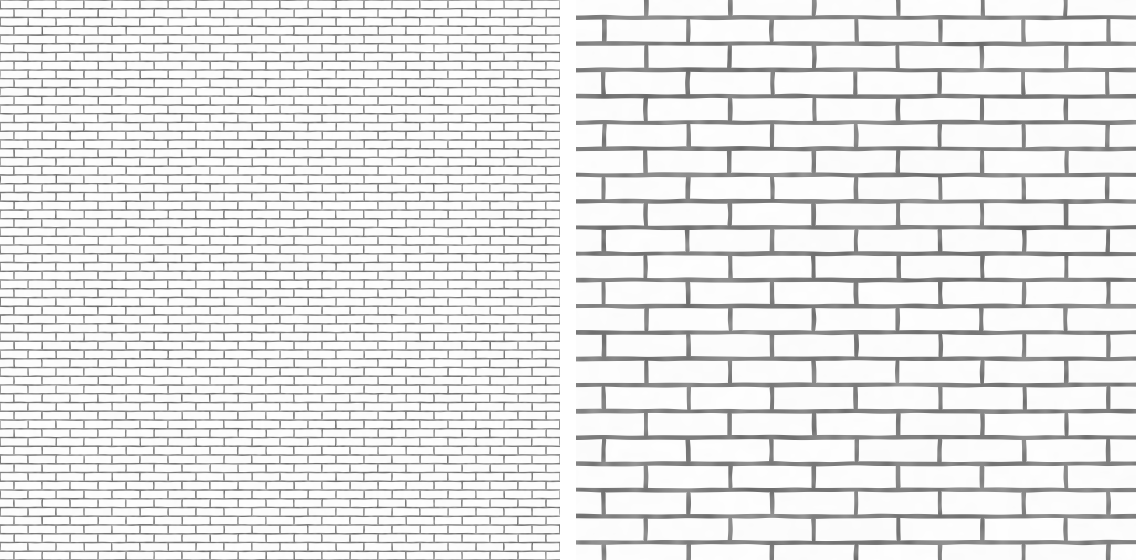
Left, the full canvas; right, a detail of the centre.
A Shadertoy shader for this texture:

```glsl
#define BRICKS vec2(20.0, 64.0)   // bricks across, courses down
#define JOINT 0.00254             // mean mortar width
#define WIDTH_VARIATION 0.0007
#define WOBBLE 0.0005             // unevenness of the joint lines
#define JITTER 0.0007             // shift of each upright joint
#define MORTAR_TONE 0.50
#define MORTAR_VARIATION 0.16
#define BRICK_TONE 0.99
#define BRICK_VARIATION 0.012

float hash(vec2 p) {
    vec3 q = fract(vec3(p.xyx) * 0.1031);
    q += dot(q, q.yzx + 33.33);
    return fract((q.x + q.y) * q.z);
}

// Value noise that repeats after a whole number of cells
float wrapNoise(vec2 uv, vec2 cells, float seed) {
    vec2 p = uv * cells;
    vec2 cell = floor(p);
    vec2 f = p - cell;
    f = f * f * (3.0 - 2.0 * f);
    vec2 a = mod(cell, cells);
    vec2 b = mod(cell + 1.0, cells);
    float low = mix(hash(a + seed), hash(vec2(b.x, a.y) + seed), f.x);
    float high = mix(hash(vec2(a.x, b.y) + seed), hash(b + seed), f.x);
    return mix(low, high, f.y);
}

// Share of a pixel covered by a line of the given width
float lineCoverage(float offset, float width, float pixel) {
    return clamp((0.5 * width - abs(offset)) / pixel + 0.5, 0.0, min(1.0, width / pixel));
}

void mainImage(out vec4 fragColor, in vec2 fragCoord) {
    vec2 uv = fragCoord / iResolution.xy;
    vec2 pixel = 1.0 / iResolution.xy;

    // Running bond: every other course shifts by half a brick
    vec2 grid = uv * BRICKS;
    float course = floor(grid.y);
    grid.x += 0.5 * (1.0 - mod(course, 2.0));
    vec2 brick = vec2(mod(floor(grid.x), BRICKS.x), course);
    vec2 nearest = floor(grid + 0.5);
    vec2 offset = (grid - nearest) / BRICKS;

    // Uneven joints
    vec2 upright = vec2(mod(nearest.x, BRICKS.x), course);
    vec2 wobble = vec2(wrapNoise(uv, vec2(40.0, 128.0), 11.0),
                       wrapNoise(uv, vec2(60.0, 64.0), 47.0)) - 0.5;
    offset += WOBBLE * wobble;
    offset.x += JITTER * (hash(upright + 71.0) - 0.5);
    float width = JOINT + WIDTH_VARIATION * (wrapNoise(uv, vec2(80.0, 128.0), 23.0) - 0.5);
    float bed = lineCoverage(offset.y, width, pixel.y);
    float head = lineCoverage(offset.x, width, pixel.x);
    float joint = max(bed, head);

    // Tones of brick and mortar
    float grain = wrapNoise(uv, vec2(160.0, 192.0), 89.0) - 0.5;
    float stain = wrapNoise(uv, vec2(30.0, 64.0), 5.0) - 0.5;
    float mortar = MORTAR_TONE + MORTAR_VARIATION * (0.6 * grain + 0.6 * stain);
    float face = BRICK_TONE + BRICK_VARIATION * (0.6 * (hash(brick) - 0.5) + 0.6 * grain);

    fragColor = vec4(vec3(mix(face, mortar, joint)), 1.0);
}
```
